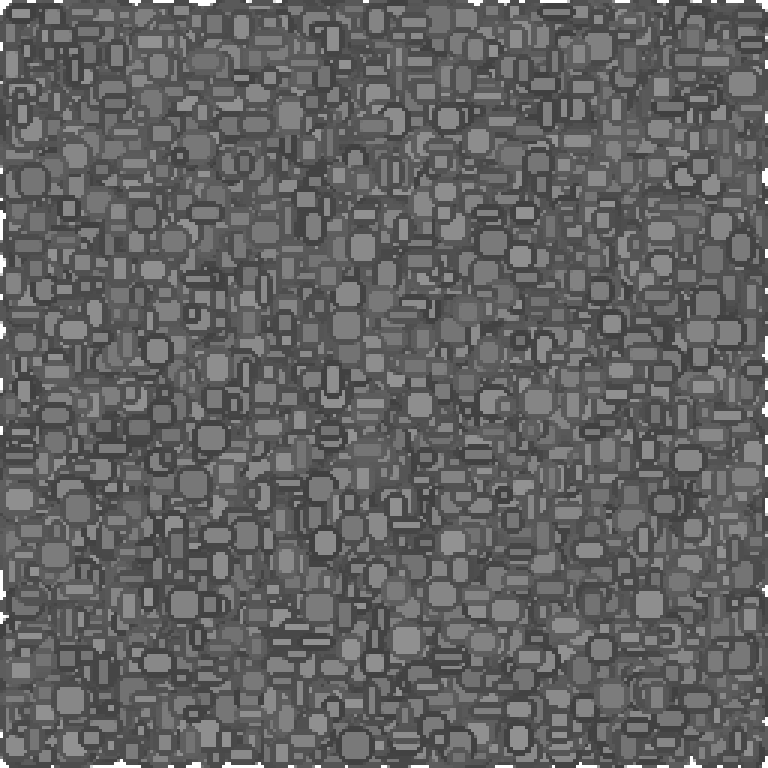
A Shadertoy shader for this texture:

```glsl
// A dense heap of small grey pebbles, each a pale face inside a darker rim, on white.
// Sparse layers of random superellipses are composited from front to back.
// The canvas is faceted into a coarse grid, which gives the stepped outlines.

const float GRID = 256.0;          // facets across the canvas
const float CELL = 16.0;           // facets per scatter cell
const int LAYERS = 56;             // one pebble per cell in each layer
const float RIM_WIDTH = 1.75;      // all lengths below are in facets
const float EDGE_SOFTNESS = 0.08;
const vec2 DIAMETER = vec2(6.0, 13.0);
const vec2 RIM_GREY = vec2(0.250, 0.375);
const vec2 FACE_GREY = vec2(0.445, 0.575);
const vec3 BACKGROUND = vec3(1.0);

// Integer hash: three random values from 0 to 1
vec3 hash3(ivec3 seed) {
    uvec3 v = uvec3(seed + 1000) * 1664525u + 1013904223u;
    v.x += v.y * v.z; v.y += v.z * v.x; v.z += v.x * v.y;
    v ^= v >> 16u;
    v.x += v.y * v.z; v.y += v.z * v.x; v.z += v.x * v.y;
    return vec3(v >> 8u) / 16777216.0;
}

// Holds a coordinate at facet centres, with a ramp one screen pixel wide between them
vec2 facet(vec2 p, float pixelsPerFacet) {
    vec2 q = p - 0.5;
    vec2 ramp = clamp((fract(q) - 0.5) * pixelsPerFacet + 0.5, 0.0, 1.0);
    return floor(q) + 0.5 + ramp;
}

// Soft coverage of a superellipse; a higher power makes it boxier
float superellipse(vec2 p, vec2 radii, float power) {
    vec2 n = pow(abs(p) / radii, vec2(power));
    float d = (pow(n.x + n.y, 1.0 / power) - 1.0) * min(radii.x, radii.y);
    return 1.0 - smoothstep(-EDGE_SOFTNESS, EDGE_SOFTNESS, d);
}

// Grey and coverage of the pebble that belongs to one scatter cell
vec2 pebble(vec2 p, vec2 cell, vec2 shift, int layer) {
    vec3 place = hash3(ivec3(ivec2(cell), 2 * layer));
    vec3 look = hash3(ivec3(ivec2(cell), 2 * layer + 1));
    vec2 steps = floor(vec2(place.z, look.x) * (DIAMETER.y - DIAMETER.x + 1.0));
    vec2 radii = 0.5 * (DIAMETER.x + steps);

    // Align the bounding box to facets and keep only pebbles inside the canvas
    vec2 corner = floor((cell + place.xy) * CELL - shift - radii + 0.5);
    vec2 center = corner + radii;
    if (any(lessThan(corner, vec2(0.0))) ||
        any(greaterThan(center + radii, vec2(GRID)))) return vec2(0.0);

    vec2 q = p - center;
    if (any(greaterThan(abs(q), radii + 0.5))) return vec2(0.0);
    float body = superellipse(q, radii, 2.3);
    float face = superellipse(q, radii - RIM_WIDTH, 2.7);
    float rimGrey = mix(RIM_GREY.x, RIM_GREY.y, look.y);
    float faceGrey = mix(FACE_GREY.x, FACE_GREY.y, look.z);
    return vec2(mix(rimGrey, faceGrey, face), body);
}

void mainImage(out vec4 fragColor, in vec2 fragCoord) {
    vec2 p = facet(fragCoord / iResolution.xy * GRID, iResolution.y / GRID);
    vec3 color = vec3(0.0);
    float unseen = 1.0;            // share of the pixel still uncovered

    for (int layer = 0; layer < LAYERS; layer++) {
        // Move each layer's cells so that no common lattice shows
        vec2 shift = floor(hash3(ivec3(7, 3, layer - 500)).xy * CELL);
        vec2 nearest = floor((p + shift) / CELL - 0.5);
        for (int i = 0; i < 4; i++) {
            vec2 cell = nearest + vec2(i & 1, i >> 1);
            vec2 stone = pebble(p, cell, shift, layer);
            color += unseen * stone.y * stone.x;
            unseen *= 1.0 - stone.y;
        }
        if (unseen < 0.01) break;
    }
    fragColor = vec4(color + unseen * BACKGROUND, 1.0);
}
```
